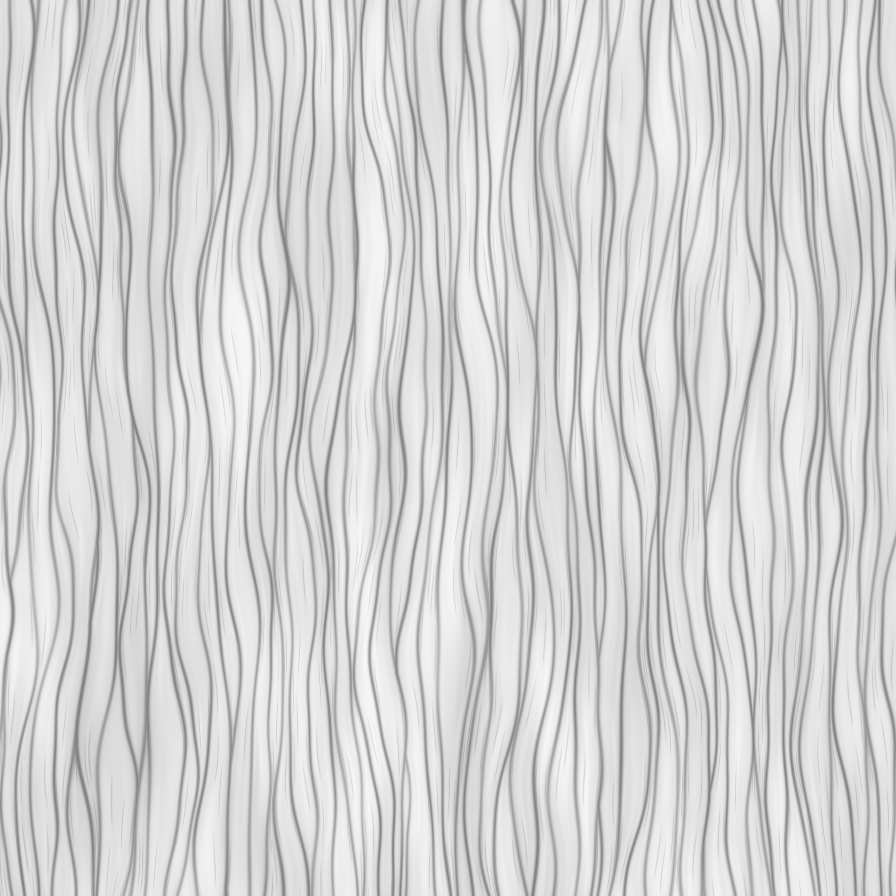
Reproduce this texture procedurally as a Shadertoy shader.

```glsl
// Pale grey fibrous bark: upright wavering strands parted by soft dark grooves.

const float STRAND_COUNT   = 58.0;   // strands across the canvas
const float BASE_TONE      = 0.91;
const float GROOVE_DEPTH   = 0.30;   // darkening in the groove core
const float GROOVE_WIDTH   = 0.0020;
const float SHADE_DEPTH    = 0.06;   // soft shading beside each groove
const float SHADE_WIDTH    = 0.0040;
const float BLOTCH_DEPTH   = 0.15;
const float GRAIN_DEPTH    = 0.05;
const float HAIRLINE_DEPTH = 0.10;
const float FIBRES         = 4.0;    // fibre columns inside a strand
const int   REACH          = 4;      // neighbouring grooves examined
const float TAU            = 6.2831853;

float hash(vec2 p) {
    vec3 q = fract(p.xyx * vec3(0.1031, 0.1030, 0.0973));
    q += dot(q, q.yzx + 33.33);
    return fract((q.x + q.y) * q.z);
}

// Smooth cellular noise: random tones blended around scattered cell points.
float cellNoise(vec2 p) {
    vec2 cell = floor(p);
    float total = 0.0, weightSum = 0.0;
    for (int j = -1; j <= 1; j++) {
        for (int i = -1; i <= 1; i++) {
            vec2 id = cell + vec2(i, j);
            vec2 seed = id + vec2(hash(id + 17.3), hash(id + 71.9));
            vec2 toSeed = p - seed;
            float weight = exp(-4.0 * dot(toSeed, toSeed));
            total += weight * hash(id);
            weightSum += weight;
        }
    }
    return total / weightSum;
}

// Sideways position of one groove at height y, in strand widths.
float groovePosition(float id, float y) {
    float a = hash(vec2(id, 3.0)), b = hash(vec2(id, 11.0)), c = hash(vec2(id, 29.0));
    float wander = 0.40 * sin(TAU * (y * mix(0.8, 2.0, a) + b))
                 + 0.20 * sin(TAU * (y * mix(2.4, 4.4, b) + c))
                 + 0.07 * sin(TAU * (y * mix(6.0, 10.0, c) + a));
    return id + 0.5 * (hash(vec2(id, 47.0)) - 0.5) + wander;
}

// Short thin crack in some of the fibre cells.
float hairline(vec2 p, float fibreWidth, float pixel) {
    float column = floor(p.x);
    p.y += 7.0 * hash(vec2(column, 5.0));
    vec2 id = vec2(column, floor(p.y));
    vec2 local = fract(p);
    float centre = mix(0.3, 0.7, hash(id + 9.1)) + 0.12 * sin(local.y * 4.0 + id.y);
    float span = abs(local.x - centre) * fibreWidth;
    float ends = smoothstep(0.0, 0.3, local.y) * smoothstep(1.0, 0.6, local.y);
    float width = max(0.0007, 0.6 * pixel);
    return step(0.70, hash(id + 33.7)) * ends * exp(-span * span / (width * width));
}

void mainImage(out vec4 fragColor, in vec2 fragCoord) {
    float pixel = 1.0 / iResolution.y;
    vec2 uv = fragCoord * pixel;

    // Gentle bends shared by neighbouring strands
    float bend = 0.45 * sin(TAU * (1.3 * uv.y + 2.1 * uv.x))
               + 0.25 * sin(TAU * (3.1 * uv.y - 3.7 * uv.x));
    float x = uv.x * STRAND_COUNT + bend;

    // Grooves keep their order, so those that would cross merge into one
    float position = -1e4, left = x - 1.0, right = x + 1e4, strand = 0.0;
    float groove = 0.0, shade = 0.0;
    float coreWidth = max(GROOVE_WIDTH, 0.7 * pixel);
    for (int i = -REACH; i <= REACH; i++) {
        float id = floor(x) + float(i);
        position = max(position, groovePosition(id, uv.y));
        if (position <= x) {
            left = position;
            strand = id;
        } else {
            right = min(right, position);
        }
        float gap = abs(x - position) / STRAND_COUNT;
        float phase = hash(vec2(id, 83.0));
        float strength = 0.87 + 0.22 * sin(TAU * (uv.y * (1.0 + 2.0 * phase) + 5.0 * phase));
        groove = max(groove, strength * exp(-gap * gap / (coreWidth * coreWidth)));
        shade += exp(-gap / SHADE_WIDTH);
    }

    // Fibre coordinates follow both sides of the strand
    float strandWidth = max(right - left, 0.05);
    float across = clamp((x - left) / strandWidth, 0.0, 0.999);
    float fibre = (strand + across) * FIBRES;
    float fibreWidth = strandWidth / (STRAND_COUNT * FIBRES);

    // Broad tonal patches, fine grain and cracks
    float blotch = 0.6 * cellNoise(uv * vec2(30.0, 6.0))
                 + 0.4 * cellNoise(uv * vec2(11.0, 4.0) + 40.0) - 0.5;
    float grain = cellNoise(vec2(fibre * 1.6, uv.y * 14.0)) - 0.5;
    float crack = hairline(vec2(fibre, uv.y * 13.0), fibreWidth, pixel);

    float tone = BASE_TONE + BLOTCH_DEPTH * blotch + GRAIN_DEPTH * grain
               - HAIRLINE_DEPTH * crack * (1.0 - groove)
               - GROOVE_DEPTH * groove - SHADE_DEPTH * min(shade, 2.0);
    fragColor = vec4(vec3(clamp(tone, 0.52, 0.96)), 1.0);
}
```
